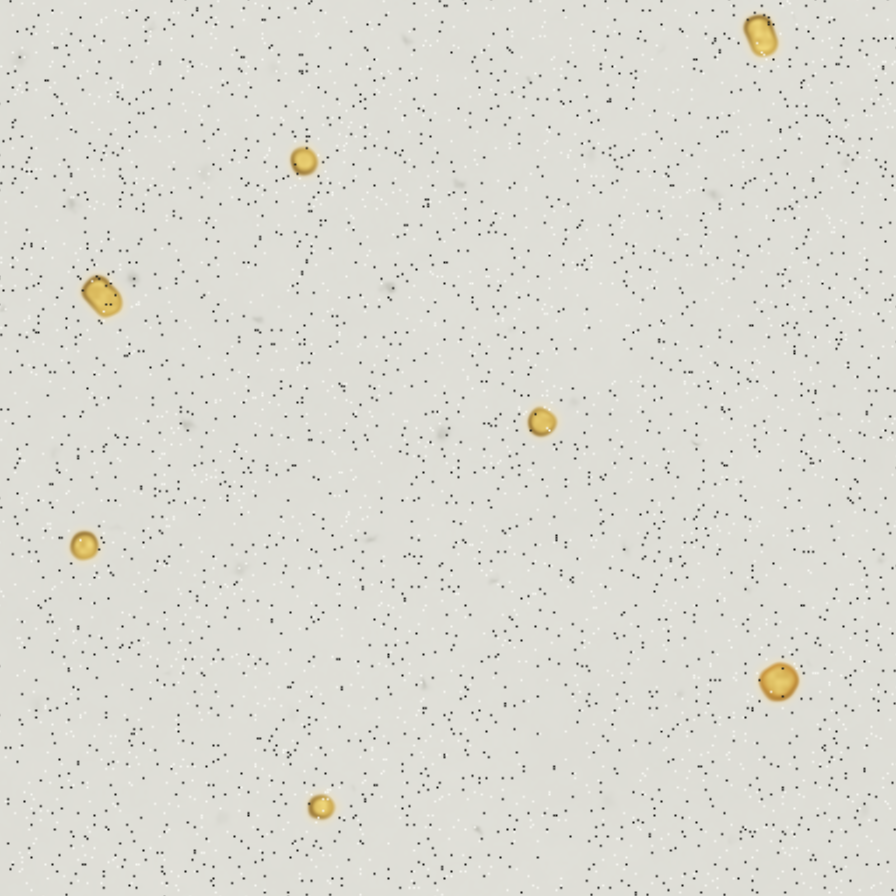
A WebGL 2 fragment shader for this texture:

```glsl
#version 300 es
precision highp float;

uniform vec2 u_resolution;
out vec4 outColor;

const vec3 PAPER = vec3(0.872, 0.870, 0.842);
const vec3 BODY = vec3(0.84, 0.70, 0.32);
const vec3 CORE = vec3(0.94, 0.84, 0.46);
const vec3 RIM = vec3(0.56, 0.43, 0.20);
const vec3 AMBER = vec3(0.80, 0.56, 0.20);
const vec3 HALO = vec3(0.92, 0.88, 0.77);
const vec3 SMUDGE = vec3(0.52, 0.52, 0.47);
const vec3 PEPPER = vec3(0.12, 0.12, 0.11);
const vec3 SALT = vec3(0.97, 0.97, 0.95);

const float SPECK_GRID = 384.0;
const float SPECK_HALF = 0.44;
const float SPECK_BLUR = 0.0022;
const float PEPPER_SHARE = 0.0165;
const float SALT_SHARE = 0.016;
const int CELL_COUNT = 7;
const int SMUDGE_COUNT = 44;
const float MOTTLE = 0.018;

uint mixBits(uint n) {
    n = (n ^ (n >> 16)) * 0x7feb352du;
    n = (n ^ (n >> 15)) * 0x846ca68bu;
    return n ^ (n >> 16);
}

float hash(vec2 p) {
    ivec2 i = ivec2(floor(p));
    uint n = mixBits(uint(i.x) + mixBits(uint(i.y) + 71u));
    return float(n >> 8) / 16777216.0;
}

float noise(vec2 p) {
    vec2 i = floor(p);
    vec2 f = fract(p);
    f = f * f * (3.0 - 2.0 * f);
    return mix(mix(hash(i), hash(i + vec2(1, 0)), f.x),
               mix(hash(i + vec2(0, 1)), hash(i + vec2(1, 1)), f.x), f.y);
}

// Evenly spread positions from a low-discrepancy sequence
vec2 spread(float i, vec2 start) {
    return fract(start + i * vec2(0.7549, 0.5698));
}

vec2 rotate(vec2 p, float a) {
    float c = cos(a), s = sin(a);
    return vec2(c * p.x + s * p.y, c * p.y - s * p.x);
}

// Faint out-of-focus debris
vec3 addSmudges(vec3 color, vec2 uv) {
    for (int k = 0; k < SMUDGE_COUNT; k++) {
        float i = float(k);
        vec2 p = uv - spread(i, vec2(0.13, 0.41));
        p += 0.006 * (vec2(noise(uv * 130.0), noise(uv * 130.0 + 57.0)) - 0.5);
        p = rotate(p, 6.28 * hash(vec2(i, 11)));
        p.y *= 1.0 + hash(vec2(i, 12));
        float size = mix(0.003, 0.009, hash(vec2(i, 13)));
        float strength = 0.06 + 0.28 * pow(hash(vec2(i, 14)), 3.0);
        color = mix(color, SMUDGE, strength * exp(-dot(p, p) / (size * size)));
    }
    return color;
}

// Yellow round or capsule-shaped cells with a blurred, uneven rim
vec3 addCells(vec3 color, vec2 uv) {
    for (int k = 0; k < CELL_COUNT; k++) {
        float i = float(k);
        float large = step(5.5, i);
        float stretched = step(2.0, mod(i, 3.0)) * (1.0 - large);
        float radius = 0.0150 + 0.0015 * hash(vec2(i, 22)) + 0.006 * large;
        vec2 p = rotate(uv - spread(i, vec2(0.34, 0.82)), 6.28 * hash(vec2(i, 23)));
        vec2 q = p;
        q.x -= clamp(q.x, -0.009 * stretched, 0.009 * stretched);
        float wobble = 0.003 * (noise(uv * 70.0 + i * 9.0) - 0.5);
        float d = length(q) - radius + wobble;

        float halo = 0.7 * exp(-pow(max(d, 0.0) / 0.006, 2.0));
        color = mix(color, HALO, halo);
        float body = 0.94 * smoothstep(0.002, -0.004, d);
        vec3 fill = mix(BODY, AMBER, 0.7 * large * smoothstep(-0.013, -0.003, d));
        float glow = noise(uv * 130.0 + i * 5.0) * smoothstep(-0.003, -0.010, d);
        fill = mix(fill, CORE, glow);
        color = mix(color, fill, body);
        float side = 0.42 + 0.36 * p.x / (length(p) + 0.001);
        float rim = exp(-pow((d + 0.0025) / 0.003, 2.0));
        color = mix(color, mix(RIM, AMBER, 0.5 * large), rim * side);
    }
    return color;
}

// Tiny soft square specks, weighted by their overlap with a blur window
vec3 addSpecks(vec3 color, vec2 uv, float pixel) {
    vec2 g = uv * SPECK_GRID;
    float width = max(pixel, SPECK_BLUR) * SPECK_GRID;
    float peak = min(1.0, 2.0 * SPECK_HALF / width);
    for (int y = -1; y <= 1; y++) {
        for (int x = -1; x <= 1; x++) {
            vec2 id = floor(g) + vec2(x, y);
            vec2 reach = (SPECK_HALF - abs(g - id - 0.5)) / width + 0.5;
            vec2 overlap = clamp(reach, 0.0, peak);
            float cover = overlap.x * overlap.y;
            float pick = hash(id + 300.0);
            color = mix(color, PEPPER, cover * step(pick, PEPPER_SHARE));
            color = mix(color, SALT, cover * step(1.0 - SALT_SHARE, pick));
        }
    }
    return color;
}

void main() {
    float pixel = 1.0 / min(u_resolution.x, u_resolution.y);
    vec2 uv = gl_FragCoord.xy * pixel;
    float mottle = 0.5 * noise(uv * 6.0) + 0.3 * noise(uv * 45.0) + 0.2 * noise(uv * 190.0);
    vec3 color = PAPER + MOTTLE * (mottle - 0.5);
    color = addSmudges(color, uv);
    color = addCells(color, uv);
    color = addSpecks(color, uv, pixel);
    outColor = vec4(color, 1.0);
}
```
